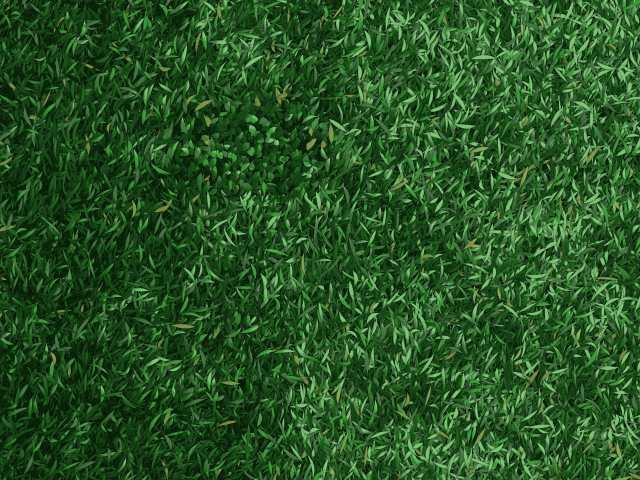
Give the GLSL for this texture, as a WebGL 1 fragment shader.

```glsl
precision highp float;
uniform vec2 u_resolution;

vec4 hash4(vec3 seed) {
  vec4 h = fract(seed.xyzx * vec4(0.1031, 0.1030, 0.0973, 0.1099));
  h += dot(h, h.wzxy + 33.33);
  return fract((h.xxyz + h.yzzw) * h.zywx);
}

float valueNoise(vec2 p) {
  vec2 i = floor(p);
  vec2 f = fract(p);
  f = f * f * (3.0 - 2.0 * f);
  float low = mix(hash4(vec3(i, 91.0)).x, hash4(vec3(i + vec2(1.0, 0.0), 91.0)).x, f.x);
  float high = mix(hash4(vec3(i + vec2(0.0, 1.0), 91.0)).x, hash4(vec3(i + 1.0, 91.0)).x, f.x);
  return mix(low, high, f.y);
}

// Tone 0..1 to grass colour, from deep shade to sunlit tips
vec3 grassColor(float tone, float dullness) {
  vec3 sunny = mix(vec3(0.25, 0.59, 0.23), vec3(0.27, 0.46, 0.26), step(0.5, dullness));
  vec3 color = mix(vec3(0.04, 0.15, 0.035), vec3(0.09, 0.28, 0.09), smoothstep(0.12, 0.32, tone));
  color = mix(color, vec3(0.13, 0.38, 0.11), smoothstep(0.47, 0.60, tone));
  color = mix(color, sunny, smoothstep(0.63, 0.76, tone));
  return mix(color, vec3(0.49, 0.77, 0.46), smoothstep(0.86, 0.98, tone));
}

void main() {
  vec2 uv = gl_FragCoord.xy / u_resolution;
  vec2 p = gl_FragCoord.xy / u_resolution.y;
  float soft = max(0.0015, 0.7 / u_resolution.y);

  // Light falls from the right, broken by uneven turf
  float light = 0.34 * (smoothstep(-0.1, 0.9, uv.x) - 0.55) + 0.06 * (uv.y - 0.5);
  light += 0.16 * (valueNoise(p * 6.0) - 0.5) + 0.26 * (valueNoise(p * 19.0 + 7.0) - 0.5);
  float lean = 0.35 + 0.7 * (valueNoise(p * 3.0 + 20.0) - 0.5);

  // Patch of short, broad leaves
  float clover = 1.0 - smoothstep(0.06, 0.17, length((p - vec2(0.53, 0.69)) * vec2(0.75, 1.2)));

  vec3 color = vec3(0.035, 0.13, 0.03);

  // Blades painted from the lowest layer to the top
  for (int layer = 0; layer < 16; layer++) {
    float depth = float(layer) / 15.0;
    vec2 grid = p / 0.03 + float(layer) * vec2(0.37, 0.71) + 5.0;
    vec2 cell = floor(grid);
    for (int y = -1; y <= 1; y++) {
      for (int x = -1; x <= 1; x++) {
        vec2 id = cell + vec2(float(x), float(y));
        vec4 place = hash4(vec3(id, float(layer) * 7.0 + 3.0));
        vec4 look = hash4(vec3(id, float(layer) * 7.0 + 150.0));

        float angle = lean + (place.z + place.w - 1.0) * 1.7;
        vec2 along = vec2(sin(angle), cos(angle));
        vec2 offset = (grid - id - place.xy) * 0.03;
        vec2 q = vec2(dot(offset, vec2(along.y, -along.x)), dot(offset, along));

        float reach = mix(0.011, 0.027, look.x) * mix(1.0, 0.5, clover);
        float width = mix(0.0022, 0.0042, look.y) * mix(1.0, 1.8, clover);
        float t = q.y / reach;
        q.x += (look.z - 0.5) * 0.012 * t * t;
        float edge = abs(q.x) - width * (1.0 - t * t);

        // Soft shadow beside the blade, then the blade itself
        float inside = 1.0 - smoothstep(0.9, 1.3, abs(t));
        color *= 1.0 - 0.22 * inside * (1.0 - smoothstep(0.0, 0.004, edge));
        float tone = 0.78 * look.w + 0.30 * depth + light - 0.05;
        tone += 0.12 * clamp(t, -1.0, 1.0) + 0.05 * clamp(q.x / width, -1.0, 1.0);
        tone -= 0.12 * clover;
        vec3 blade = grassColor(tone, fract(look.x * 17.0));
        float straw = step(0.965, fract(look.y * 23.0)) * step(0.4, tone);
        blade = mix(blade, vec3(0.58, 0.62, 0.32), 0.75 * straw);
        color = mix(color, blade, 1.0 - smoothstep(-soft, soft, edge));
      }
    }
  }
  gl_FragColor = vec4(color, 1.0);
}
```
